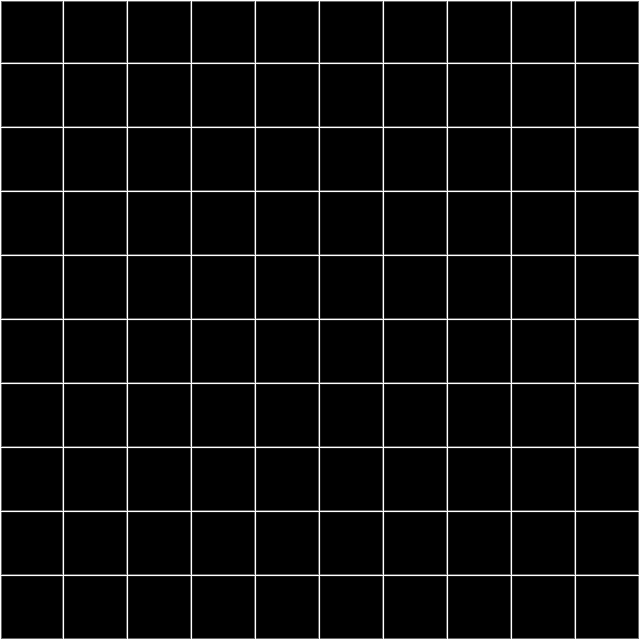
A WebGL 1 fragment shader for this pattern:

```glsl
precision highp float;

uniform vec2 u_resolution;

const float CELLS = 10.0;                         // repeats across and down
const float LINE_WIDTH = 0.0023;                  // fraction of the canvas
const float BORDER_WIDTH = 0.0022;
const vec2 GRID_SHIFT = vec2(-0.001, 0.001);      // left and up
const vec3 GROUND_COLOR = vec3(0.0);
const vec3 LINE_COLOR = vec3(1.0);

// Distance along each axis to the nearest grid line
vec2 gridDistance(vec2 p) {
  vec2 cell = fract((p - GRID_SHIFT) * CELLS);
  return min(cell, 1.0 - cell) / CELLS;
}

// Antialiased coverage of a band reaching halfWidth from its axis
vec2 bandCoverage(vec2 distanceToAxis, float halfWidth, vec2 pixel) {
  return clamp(0.5 + (halfWidth - distanceToAxis) / pixel, 0.0, 1.0);
}

void main() {
  vec2 pixel = 1.0 / u_resolution;
  vec2 p = gl_FragCoord.xy * pixel;

  // Inner lines, then the frame kept wholly inside the canvas
  vec2 lines = bandCoverage(gridDistance(p), 0.5 * LINE_WIDTH, pixel);
  vec2 frame = bandCoverage(min(p, 1.0 - p), BORDER_WIDTH, pixel);

  vec2 ink = max(lines, frame);
  gl_FragColor = vec4(mix(GROUND_COLOR, LINE_COLOR, max(ink.x, ink.y)), 1.0);
}
```
